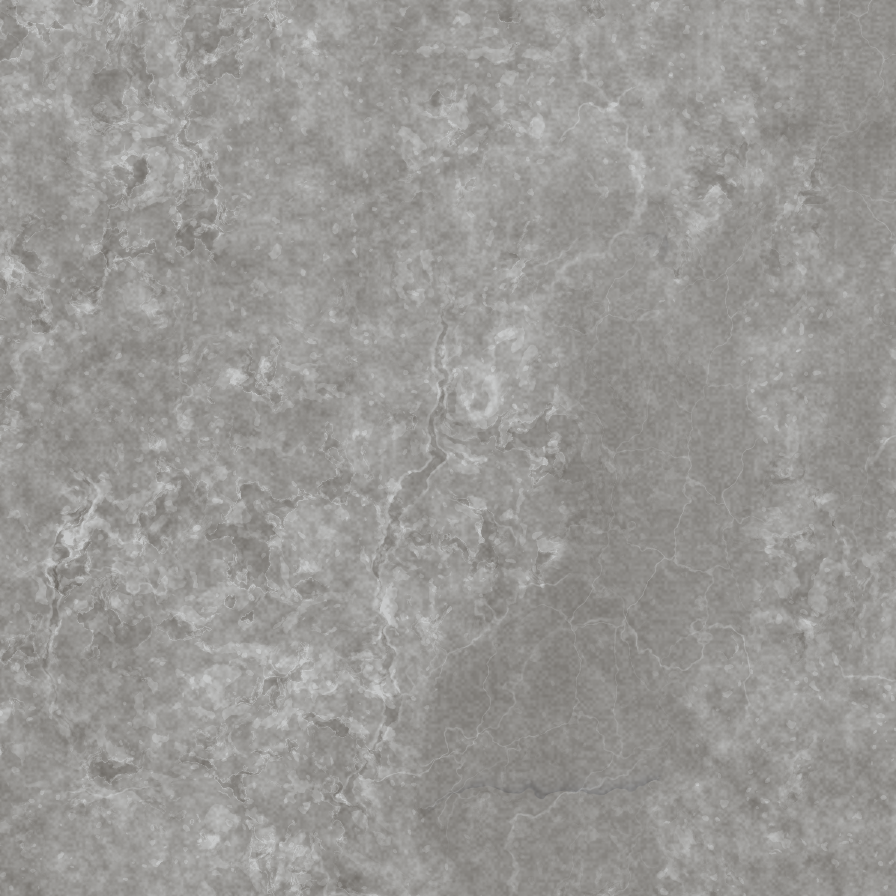
Write a WebGL 1 fragment shader that draws this texture.

```glsl
precision highp float;
// Weathered grey marble: gritty mottled stone with a lean up to the right,
// smoother dark slabs, ragged cracks with pale rims, thin veins and pebbles.
// Layers of value noise and cell noise add up to one tone, tinted at the end.
uniform vec2 u_resolution;

float hash(vec2 p) {
  return fract(sin(dot(p, vec2(127.1, 311.7))) * 43758.5453);
}

float noise(vec2 p) {
  vec2 i = floor(p), f = fract(p);
  f = f * f * (3.0 - 2.0 * f);
  return mix(mix(hash(i), hash(i + vec2(1, 0)), f.x),
             mix(hash(i + vec2(0, 1)), hash(i + vec2(1, 1)), f.x), f.y);
}

float fbm(vec2 p) {
  float sum = 0.0, amp = 0.5;
  for (int i = 0; i < 5; i++) {
    sum += amp * noise(p);
    p = mat2(1.6, 1.2, -1.2, 1.6) * p + 7.3;
    amp *= 0.5;
  }
  return sum;
}

// Nearest distance, second nearest distance, random id of the nearest cell
vec3 cells(vec2 p) {
  vec2 i = floor(p), f = fract(p);
  vec3 best = vec3(9.0, 9.0, 0.0);
  for (int y = -1; y <= 1; y++) {
    for (int x = -1; x <= 1; x++) {
      vec2 g = vec2(x, y);
      float id = hash(i + g);
      float d = length(g + 0.15 + 0.7 * vec2(id, hash(i + g + 53.0)) - f);
      if (d < best.x) best = vec3(d, best.x, id);
      else best.y = min(best.y, d);
    }
  }
  return best;
}

// Soft line around zero
float line(float d, float width) {
  return 1.0 - smoothstep(0.0, width, abs(d));
}

void main() {
  vec2 p = gl_FragCoord.xy / u_resolution;
  vec2 lean = vec2(dot(p, vec2(0.96, -0.28)), dot(p, vec2(0.28, 0.96)));
  vec2 warp = vec2(fbm(p * 11.0), fbm(p * 11.0 + 31.0)) - 0.48;
  vec2 jitter = vec2(fbm(p * 55.0 + 5.0), fbm(p * 55.0 + 47.0)) - 0.48;

  // Smoother slabs in a leaning, broken band on the right
  float slab = smoothstep(-0.02, 0.06, 0.02 - abs(lean.x - 0.61)
             + (fbm(lean * vec2(9.0, 3.5) + 4.0) - 0.48) * 1.1 + jitter.x * 0.1);
  float rough = 1.0 - 0.6 * slab;
  float left = 1.0 - smoothstep(0.2, 0.65, lean.x);

  // Broad clouds, mottling, grit and fine grain
  float tone = 0.4 - 0.17 * slab;
  tone += (fbm(lean * vec2(6.0, 2.0) + 19.0) - 0.48) * 0.55;
  tone += (fbm(p * 26.0 + warp * 2.0) - 0.48) * 0.8 * rough;
  tone += (fbm(p * 95.0 + 71.0) - 0.48) * 0.75 * rough;
  tone += (noise(p * 300.0) - 0.5) * 0.4;

  // Pale crumbs, curled rims and dark pits
  float patches = smoothstep(0.4, 0.62, fbm(lean * vec2(11.0, 5.0) + 61.0));
  float crumbs = smoothstep(0.53, 0.63, fbm(p * 62.0 + warp * 4.0));
  float pits = fbm(p * vec2(30.0, 25.0) + warp * 3.0 + jitter * 1.2 + 83.0);
  tone += crumbs * rough * (0.14 + 0.24 * patches);
  tone += line(pits - 0.58, 0.03) * patches * rough * (0.15 + 0.25 * left);
  tone -= smoothstep(0.6, 0.65, pits) * patches * rough * 0.35;

  // Ragged cracks: grey core, bright rims, crumbling halo
  for (int i = 0; i < 3; i++) {
    float k = float(i);
    float strength = 1.0 - 0.35 * k;
    float d = p.x - 0.05 - 0.32 * k - (0.1 + 0.1 * k) * p.y
            + (fbm(vec2(p.y * 6.0, k * 9.0 + 2.0)) - 0.48) * 0.13
            + warp.x * 0.06 + jitter.x * 0.028;
    float open = smoothstep(0.3, 0.65, noise(vec2(p.y * 5.0 + 3.0 * k, k + 0.5)))
               * smoothstep(0.0, 0.15, p.y) * (1.0 - smoothstep(0.6, 0.85, p.y));
    float width = 0.011 * open * noise(vec2(p.y * 26.0, k + 7.0));
    float halo = exp(-abs(d) / 0.022) * open * strength;
    tone += halo * (0.05 + 0.55 * crumbs);
    tone += line(abs(d) - width - 0.002, 0.005) * open * strength
          * (0.1 + 0.8 * noise(p * 75.0));
    tone -= (1.0 - smoothstep(width - 0.002, width + 0.001, abs(d)))
          * open * strength * 0.45;
  }

  // Thin wandering veins, broken along their length
  for (int i = 0; i < 4; i++) {
    float k = float(i);
    vec2 q = mat2(0.8, -0.6, 0.6, 0.8) * p * vec2(2.2, 2.8) + k * 13.7;
    float vein = line(noise(q + warp * 0.4 + jitter * 0.06) - 0.5, 0.008);
    tone += vein * smoothstep(0.45, 0.75, noise(p * 9.0 + k * 5.0)) * 0.4;
  }

  // Hairline network across the slabs
  vec3 net = cells(lean * vec2(15.0, 9.0) + warp * 1.5 + jitter * 0.3);
  tone += line(net.y - net.x, 0.05) * slab * 0.4 * noise(p * 12.0 + 3.0);

  // Scattered pale pebbles in three sizes
  for (int i = 0; i < 3; i++) {
    float k = float(i);
    vec3 pebble = cells(p * (30.0 + 28.0 * k) + warp * 2.2 + jitter * 1.1 + k * 17.0);
    float radius = 0.12 + 0.2 * fract(pebble.z * 57.0);
    tone += (1.0 - smoothstep(radius - 0.1, radius, pebble.x))
          * step(0.87, pebble.z) * rough * 0.38;
  }

  // Bluish fracture shadows, sharp on one side
  float edge = noise(p * vec2(2.5, 5.0) + warp * 0.8 + 5.0) - 0.5;
  float shadow = smoothstep(0.0, 0.012, edge) * exp(-max(edge, 0.0) * 22.0)
               * slab * smoothstep(0.45, 0.7, noise(p * 5.0 + 40.0));
  tone -= shadow * 0.45;

  vec3 stone = mix(vec3(0.52, 0.51, 0.495), vec3(0.70, 0.70, 0.695),
                   clamp(tone, -0.5, 1.45));
  gl_FragColor = vec4(stone + shadow * vec3(-0.01, 0.0, 0.02), 1.0);
}
```
